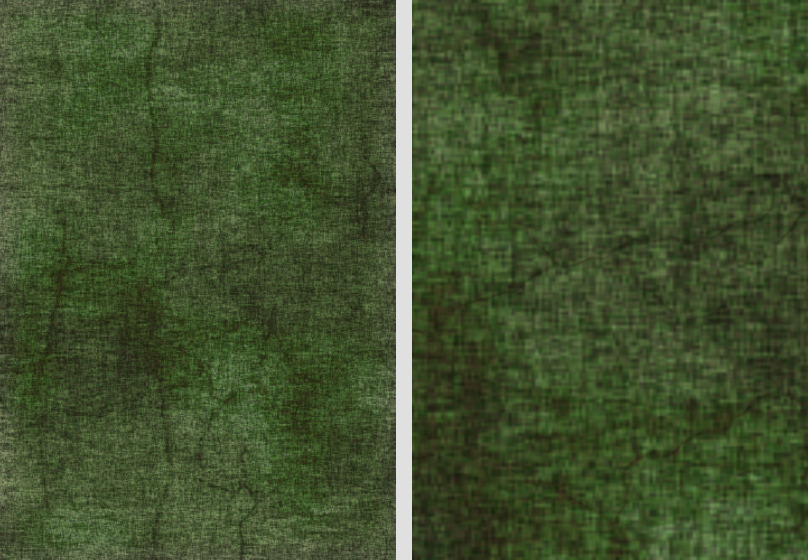
Left: the whole. Right: its middle third, enlarged.
Give the GLSL for this texture, as a Shadertoy shader.

```glsl
// Aged green cloth: mottled dye under a fine woven grain, with dark crumple creases.
// Layered value noise sets the stain, stretched noise the threads, and warped
// cellular borders plus wandering fold lines the creases.

const vec3 DEEP  = vec3(0.18, 0.19, 0.09);
const vec3 DARK  = vec3(0.20, 0.26, 0.11);
const vec3 LEAF  = vec3(0.23, 0.33, 0.15);
const vec3 PALE  = vec3(0.33, 0.42, 0.26);
const vec3 SAGE  = vec3(0.28, 0.325, 0.20);
const vec3 GREY  = vec3(0.32, 0.34, 0.25);
const float BASE_TONE   = 0.72;
const float STAIN       = 1.30;
const float THREADS     = 290.0;  // threads per canvas height
const float WEAVE       = 0.48;
const float GRAIN       = 0.42;   // brightness of single fibres
const float FIBRE_HUE   = 0.05;   // brown to green shift of fibres
const float CREASE      = 0.62;
const float CREASE_SIZE = 0.009;
const int   FOLDS       = 4;      // long folds in each direction

float hash(vec2 p) {
    vec3 q = fract(p.xyx * 0.1031);
    q += dot(q, q.yzx + 33.33);
    return fract((q.x + q.y) * q.z);
}

float noise(vec2 p) {
    vec2 i = floor(p), f = fract(p);
    f = f * f * (3.0 - 2.0 * f);
    float low  = mix(hash(i), hash(i + vec2(1, 0)), f.x);
    float high = mix(hash(i + vec2(0, 1)), hash(i + vec2(1, 1)), f.x);
    return mix(low, high, f.y);
}

float fbm(vec2 p) {
    float sum = 0.0, amp = 0.5;
    for (int i = 0; i < 5; i++) {
        sum += amp * noise(p);
        p = mat2(1.6, 1.2, -1.2, 1.6) * p + 7.3;
        amp *= 0.5;
    }
    return sum / 0.969;
}

// Gap between the two nearest cell points: zero along cell borders
float cellBorder(vec2 p) {
    vec2 cell = floor(p);
    float first = 9.0, second = 9.0;
    for (int y = -1; y <= 1; y++)
    for (int x = -1; x <= 1; x++) {
        vec2 c = cell + vec2(x, y);
        float d = length(c + vec2(hash(c), hash(c + 57.0)) - p);
        second = min(second, max(first, d));
        first = min(first, d);
    }
    return second - first;
}

// Thin dark core with a soft shadow around it
float creaseLine(float d, float width) {
    return 0.6 * exp(-d * d / (width * width * 0.12)) + 0.4 * exp(-d / (width * 1.8));
}

// Broken, wandering folds that run along y
float longFolds(vec2 p, float start, float spacing, float seed) {
    float sum = 0.0;
    for (int i = 0; i < FOLDS; i++) {
        float id = float(i) + seed;
        float wander = 0.08 * (noise(vec2(p.y * 5.0, id * 9.1)) - 0.5)
                     + 0.035 * (noise(vec2(p.y * 19.0, id * 5.7)) - 0.5)
                     + 0.012 * (noise(vec2(p.y * 60.0, id * 3.3)) - 0.5);
        float d = abs(p.x - start - spacing * float(i) - wander);
        float present = smoothstep(0.38, 0.72, noise(vec2(p.y * 7.5, id * 7.7)));
        float width = CREASE_SIZE * (0.4 + noise(vec2(p.y * 23.0, id)));
        sum += present * creaseLine(d, width);
    }
    return sum;
}

float crumples(vec2 p) {
    vec2 warp = vec2(fbm(p * 9.0), fbm(p * 9.0 + 31.0)) - 0.5;
    vec2 q = p + 0.15 * warp;
    float broad = creaseLine(cellBorder(q * vec2(6.0, 8.5)) / 7.0, CREASE_SIZE * 1.2);
    float small = creaseLine(cellBorder(q * vec2(10.0, 17.0) + 4.0) / 13.0, CREASE_SIZE);
    float broadMask = smoothstep(0.43, 0.66, fbm(p * 8.0 + 13.0));
    float smallMask = smoothstep(0.45, 0.68, fbm(p * 11.0 + 71.0));
    return 0.85 * broad * broadMask + 0.7 * small * smallMask;
}

void mainImage(out vec4 fragColor, in vec2 fragCoord) {
    vec2 p = fragCoord / iResolution.y;
    vec2 size = vec2(iResolution.x / iResolution.y, 1.0);
    vec2 border = min(p, size - p);
    float edge = min(border.x, border.y) + 0.02 * (fbm(p * 25.0) - 0.5);

    // Dye stain, darkest around the middle
    float tone = BASE_TONE + STAIN * (fbm(p * 5.0 + 3.0) - 0.5);
    tone += 0.45 * (fbm(p * vec2(9.0, 24.0) + 40.0) - 0.5);
    vec2 middle = (p - size * vec2(0.5, 0.47)) / vec2(0.26, 0.30);
    tone -= 0.24 * exp(-dot(middle, middle));

    // Woven threads, with uneven bands in both directions
    float weft = noise(p * vec2(55.0, THREADS));
    float warp = noise(p * vec2(THREADS, 50.0) + 90.0);
    float bands = noise(p * vec2(7.0, 110.0)) + noise(p * vec2(90.0, 6.0) + 17.0);
    tone += WEAVE * (1.1 * weft + 0.9 * warp - 1.0) + 0.12 * (bands - 1.0);

    // Rubbed pale streaks, mostly low and along the sides
    float rubbed = smoothstep(0.48, 0.70, fbm(p * vec2(7.0, 13.0) + 23.0));
    float low = smoothstep(0.5, 0.0, p.y) + 0.5 * smoothstep(0.12, 0.0, border.x);
    tone += 0.6 * rubbed * (0.2 + low) * smoothstep(0.35, 0.85, noise(p * vec2(28.0, 170.0)));

    // Creases
    float crease = crumples(p) + longFolds(p, 0.08, 0.19, 1.0);
    crease += 0.5 * longFolds(p.yx, 0.03, 0.31, 11.0);
    tone -= CREASE * min(crease, 1.15);

    // Colour ramp, faded patches and worn grey border
    vec3 color = mix(DEEP, DARK, smoothstep(-0.05, 0.35, tone));
    color = mix(color, LEAF, smoothstep(0.30, 0.68, tone));
    color = mix(color, PALE, smoothstep(0.62, 1.12, tone));
    float faded = smoothstep(0.36, 0.60, fbm(p * 6.0 + 55.0));
    color = mix(color, SAGE * (0.6 + 0.6 * clamp(tone, 0.0, 1.2)), 0.65 * faded);
    color = mix(color, GREY * (0.6 + 0.5 * tone), 0.65 * smoothstep(0.05, 0.0, edge));

    // Sharp fibres: brightness and a slight hue shift
    float fibre = noise(p * vec2(190.0, 500.0) + 5.0) + noise(p * vec2(500.0, 210.0) + 61.0) - 1.0;
    float hue = noise(p * vec2(330.0, 420.0) + 33.0) - 0.5;
    color *= 1.0 + GRAIN * fibre;
    color += FIBRE_HUE * hue * vec3(1.0, -0.5, 0.6);
    fragColor = vec4(clamp(color, 0.0, 1.0), 1.0);
}
```
